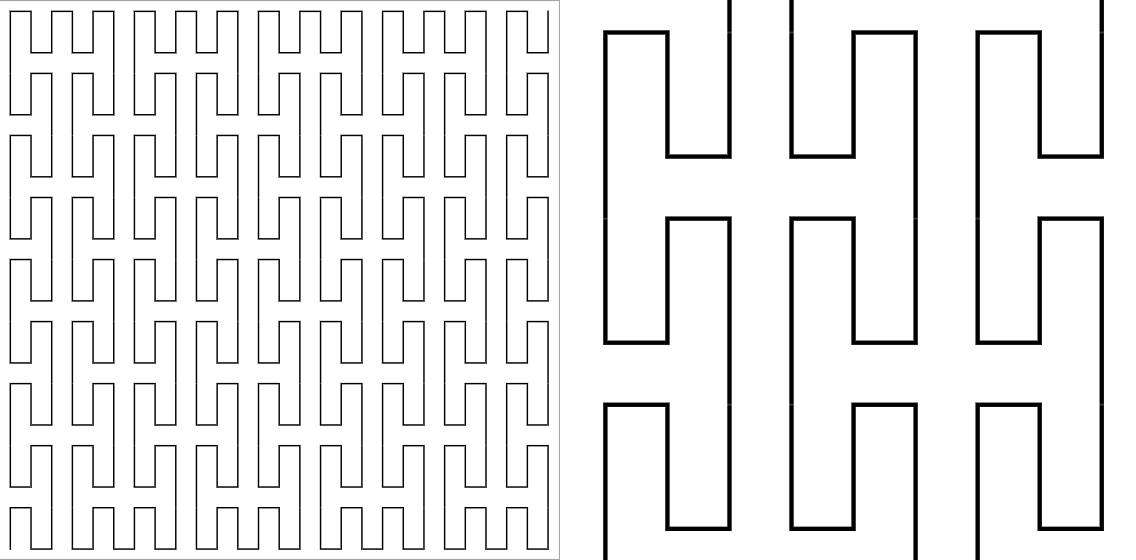
Left: the whole. Right: its middle third, enlarged.
Give the GLSL for this pattern, as a Shadertoy shader.

```glsl
// A Peano space-filling curve on a 27 x 27 lattice, drawn as one thin black line
// on white paper with a grey rim. Modular rules decide which lattice neighbours
// are linked; each pixel only tests the four links of its nearest node.

const int LAST = 26;                          // highest node index on each axis
const float STEP = 0.03693;                   // spacing between nodes
const vec2 ORIGIN = vec2(0.01846, 0.0203);    // first node, from the top left
const float LINE_WIDTH = 0.0026;
const float RIM_WIDTH = 0.00195;
const vec3 PAPER = vec3(1.0);
const vec3 INK = vec3(0.0);
const vec3 RIM = vec3(0.65);

bool insideLattice(ivec2 n) {
    return n.x >= 0 && n.y >= 0 && n.x <= LAST && n.y <= LAST;
}

// Is node n joined to its right neighbour?
bool linkedRight(ivec2 n) {
    if (!insideLattice(n) || n.x == LAST) return false;
    if (n.y == 0) return n.x % 2 == 0;
    if (n.y == LAST) return n.x % 2 == 1;
    int column = n.x % 6;
    int row = n.y % 6;
    if (row == 2 || row == 3) return column == 1 || column == 3;
    if (row == 5 || row == 0) return column == 0 || column == 4;
    return false;
}

// Does a bridge between blocks of three rows leave node n downwards?
bool bridgedDown(ivec2 n) {
    int column = n.x % 6;
    return n.y % 6 == 2 ? (column == 0 || column == 5)
                        : (column == 2 || column == 3);
}

// Is node n joined to the neighbour below it?
bool linkedDown(ivec2 n) {
    if (!insideLattice(n) || n.y == LAST) return false;
    return n.y % 3 != 2 || bridgedDown(n);
}

// Square-ended distance from q to the half link running from 0 along dir
float halfLinkDistance(vec2 q, vec2 dir) {
    vec2 nearest = dir * clamp(dot(q, dir), 0.0, 0.5);
    vec2 offset = abs(q - nearest);
    return max(offset.x, offset.y);
}

// Distance to the curve, in lattice steps
float curveDistance(vec2 p) {
    ivec2 node = ivec2(floor(p + 0.5));
    vec2 q = p - vec2(node);
    float d = 1.0;
    for (int side = 0; side < 2; side++) {
        float way = side == 0 ? 1.0 : -1.0;
        if (linkedRight(node - ivec2(side, 0)))
            d = min(d, halfLinkDistance(q, vec2(way, 0.0)));
        if (linkedDown(node - ivec2(0, side)))
            d = min(d, halfLinkDistance(q, vec2(0.0, way)));
    }
    return d;
}

// Faint thinning of the ink where a bridge meets the next block
float jointFade(vec2 p, float pixel) {
    ivec2 node = ivec2(floor(p + 0.5));
    ivec2 above = node - ivec2(0, 1);
    bool joint = node.y % 3 == 0 && insideLattice(above) && bridgedDown(above);
    float d = abs(p.y - float(node.y)) * STEP;
    return joint ? 0.2 * (1.0 - smoothstep(0.0, 0.0008 + pixel * 0.5, d)) : 0.0;
}

// Share of a pixel covered by a shape at signed distance d
float coverage(float d, float pixel) {
    return clamp(0.5 - d / pixel, 0.0, 1.0);
}

void mainImage(out vec4 fragColor, in vec2 fragCoord) {
    float pixel = 1.0 / iResolution.y;
    vec2 size = iResolution.xy * pixel;
    vec2 uv = fragCoord * pixel;
    vec2 p = (vec2(uv.x, 1.0 - uv.y) - ORIGIN) / STEP;

    // Rim along the top, right and bottom
    float edge = min(size.x - uv.x, min(uv.y, 1.0 - uv.y));
    vec3 color = mix(PAPER, RIM, coverage(edge - RIM_WIDTH, pixel));

    // Curve
    float ink = coverage(curveDistance(p) * STEP - 0.5 * LINE_WIDTH, pixel);
    ink *= 1.0 - jointFade(p, pixel);
    fragColor = vec4(mix(color, INK, ink), 1.0);
}
```
